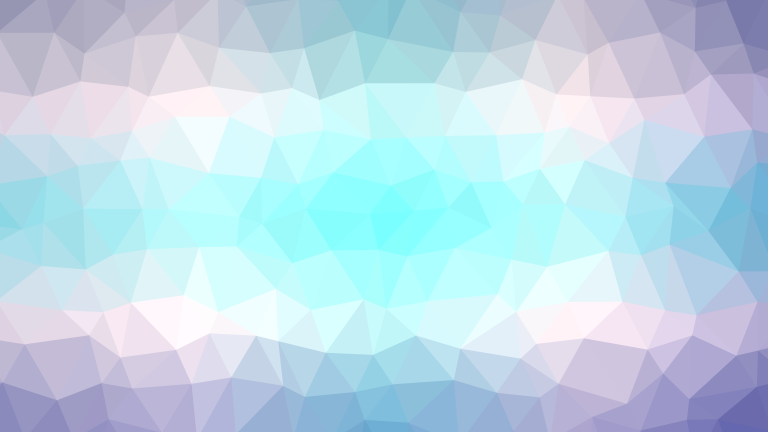
This background is drawn by a WebGL 1 fragment shader. Its source:

```glsl
precision highp float;
// Low-poly wash: cyan core, pale halo and violet corners in flat triangles.
// A staggered, jittered grid is cut into triangles; each takes the colour
// of its centroid from a vertical ramp plus a horizontal tint.
uniform vec2 u_resolution;

const float ROWS = 10.0;      // grid cells per canvas height
const float JITTER = 0.36;    // vertex displacement, in cells
const float STAGGER = 0.25;   // sideways shift of alternate rows, in cells
const float FACET = 0.035;    // random shade range between facets
const float STOPS = 8.0;      // intervals in each colour ramp

// Ramp down the centre line, top to bottom
const vec3 TOP_TEAL    = vec3(0.49, 0.75, 0.81);
const vec3 HIGH_TEAL   = vec3(0.60, 0.85, 0.87);
const vec3 HIGH_PALE   = vec3(0.77, 0.98, 0.98);
const vec3 HIGH_CYAN   = vec3(0.62, 1.00, 1.00);
const vec3 CORE_CYAN   = vec3(0.44, 1.01, 1.00);
const vec3 LOW_CYAN    = vec3(0.61, 1.01, 1.00);
const vec3 LOW_PALE    = vec3(0.79, 1.00, 1.00);
const vec3 LOW_BLUE    = vec3(0.56, 0.81, 0.89);
const vec3 BOTTOM_BLUE = vec3(0.41, 0.67, 0.82);

// Tint added across the width, left to right, zero in the middle
const vec3 LEFT_EDGE   = vec3(0.10, -0.16, -0.10);
const vec3 LEFT_OUTER  = vec3(0.17, -0.10, -0.06);
const vec3 LEFT_HALO   = vec3(0.27, -0.01, 0.00);
const vec3 LEFT_INNER  = vec3(0.13, -0.01, 0.00);
const vec3 RIGHT_INNER = vec3(0.13, -0.01, 0.00);
const vec3 RIGHT_HALO  = vec3(0.27, -0.02, -0.01);
const vec3 RIGHT_OUTER = vec3(0.12, -0.15, -0.07);
const vec3 RIGHT_EDGE  = vec3(-0.07, -0.32, -0.17);

float hash(vec2 p) {
  return fract(sin(dot(p, vec2(127.1, 311.7))) * 43758.55);
}

float cross2(vec2 a, vec2 b) {
  return a.x * b.y - a.y * b.x;
}

// Linear weight of one ramp stop
float tent(float t, float stop) {
  return max(0.0, 1.0 - abs(t - stop));
}

vec3 verticalRamp(float t) {
  return TOP_TEAL * tent(t, 0.0) + HIGH_TEAL * tent(t, 1.0)
       + HIGH_PALE * tent(t, 2.0) + HIGH_CYAN * tent(t, 3.0)
       + CORE_CYAN * tent(t, 4.0) + LOW_CYAN * tent(t, 5.0)
       + LOW_PALE * tent(t, 6.0) + LOW_BLUE * tent(t, 7.0)
       + BOTTOM_BLUE * tent(t, 8.0);
}

vec3 horizontalTint(float t) {
  return LEFT_EDGE * tent(t, 0.0) + LEFT_OUTER * tent(t, 1.0)
       + LEFT_HALO * tent(t, 2.0) + LEFT_INNER * tent(t, 3.0)
       + RIGHT_INNER * tent(t, 5.0) + RIGHT_HALO * tent(t, 6.0)
       + RIGHT_OUTER * tent(t, 7.0) + RIGHT_EDGE * tent(t, 8.0);
}

// Jittered grid vertex, in cell units
vec2 vertex(vec2 id) {
  vec2 shift = vec2(hash(id), hash(id + 57.3)) * 2.0 - 1.0;
  float lean = (mod(id.y, 2.0) * 2.0 - 1.0) * STAGGER;
  return id + shift * JITTER + vec2(lean, 0.0);
}

// Signed distance to the line a-b, positive on its left
float edgeDistance(vec2 p, vec2 a, vec2 b) {
  return cross2(b - a, p - a) / max(length(b - a), 1e-4);
}

// Facet colour in rgb, premultiplied by its coverage in a
vec4 facet(vec2 p, vec2 a, vec2 b, vec2 c, vec2 gridSize, float pixel) {
  float d = min(edgeDistance(p, a, b),
                min(edgeDistance(p, b, c), edgeDistance(p, c, a)));
  float coverage = clamp(d / pixel + 0.5, 0.0, 1.0);
  vec2 centroid = (a + b + c) / 3.0;
  vec2 t = clamp(centroid / gridSize, 0.0, 1.0);
  vec3 color = verticalRamp((1.0 - t.y) * STOPS) + horizontalTint(t.x * STOPS);
  color += (hash(floor(centroid * 64.0)) - 0.5) * FACET;
  return vec4(clamp(color, 0.0, 1.0), 1.0) * coverage;
}

void main() {
  float pixel = ROWS / u_resolution.y;
  vec2 p = gl_FragCoord.xy * pixel;
  vec2 gridSize = u_resolution * pixel;
  vec4 sum = vec4(0.0);

  // Blend the facets of the neighbouring cells by coverage
  for (int j = -1; j <= 1; j++) {
    for (int i = -1; i <= 1; i++) {
      vec2 id = floor(p) + vec2(float(i), float(j));
      vec2 a = vertex(id);
      vec2 b = vertex(id + vec2(1.0, 0.0));
      vec2 c = vertex(id + vec2(1.0, 1.0));
      vec2 d = vertex(id + vec2(0.0, 1.0));

      // Cut along the shorter diagonal that stays inside the cell
      bool acInside = min(cross2(b - a, c - a), cross2(c - a, d - a)) > 0.0;
      bool bdInside = min(cross2(b - a, d - a), cross2(c - b, d - b)) > 0.0;
      bool cutAC = acInside && (!bdInside || distance(a, c) < distance(b, d));
      sum += facet(p, a, b, cutAC ? c : d, gridSize, pixel);
      sum += facet(p, cutAC ? a : b, c, d, gridSize, pixel);
    }
  }
  gl_FragColor = vec4(sum.rgb / max(sum.a, 1e-3), 1.0);
}
```
